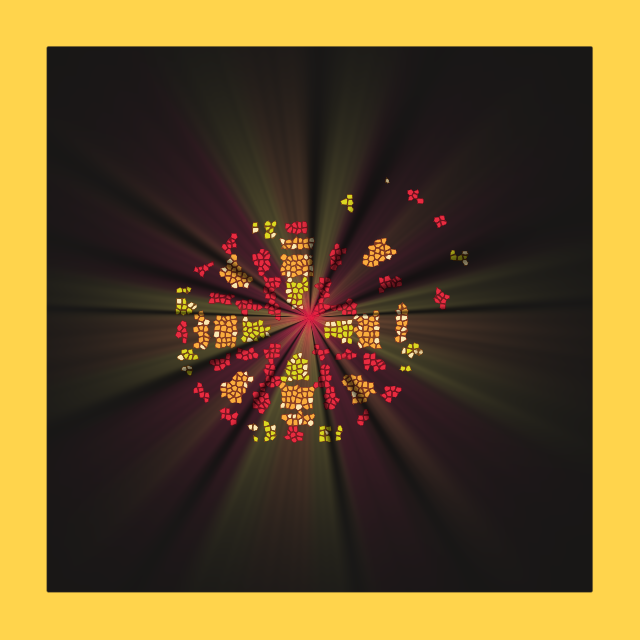
A WebGL 2 fragment shader for this background:

```glsl
#version 300 es
precision highp float;
// A shattered mosaic rose window glowing in a dark square with a yellow frame.
// Panes are mirrored eight ways, blown outward on one side and filled with
// Voronoi glass; coloured light shafts and thin shadows radiate from a core.

uniform vec2 u_resolution;
out vec4 outColor;

const float PI = 3.14159265;
const vec3 FRAME = vec3(1.0, 0.83, 0.30);
const vec3 NIGHT = vec3(0.092, 0.088, 0.086);
const vec3 RED = vec3(0.91, 0.17, 0.25);
const vec3 ORANGE = vec3(0.98, 0.68, 0.24);
const vec3 YELLOW = vec3(0.86, 0.85, 0.13);
const vec3 PALE = vec3(0.98, 0.91, 0.70);
const vec3 RAY_RED = vec3(0.25, 0.035, 0.10);
const vec3 RAY_BROWN = vec3(0.39, 0.23, 0.13);
const vec3 RAY_OLIVE = vec3(0.34, 0.31, 0.13);
const vec2 WINDOW = vec2(0.4635, 0.483);  // centre of the rose
const vec2 SOURCE = vec2(0.484, 0.504);   // centre of the light
const float RADIUS = 0.172;
const float STRETCH = 1.09;               // widening of the rose
const float CELL = 0.0086;                // size of a glass chip
const float RAY_REACH = 0.28;
const vec2 BLAST = vec2(0.72, 0.69);      // direction of the shards
const vec2 BLAST_WEIGHT = vec2(0.76, 0.62);

// One eighth of the rose: centre along and across an arm, half sizes
const int PANES = 11;
const vec4 SHAPE[PANES] = vec4[](
  vec4(0.335, 0.0, 0.13, 0.085), vec4(0.595, 0.0, 0.105, 0.15),
  vec4(0.79, 0.0, 0.05, 0.16), vec4(0.945, 0.0, 0.05, 0.09),
  vec4(0.92, 0.22, 0.08, 0.055), vec4(0.92, 0.36, 0.06, 0.025),
  vec4(0.505, 0.495, 0.145, 0.085), vec4(0.40, 0.22, 0.10, 0.055),
  vec4(0.63, 0.29, 0.10, 0.06), vec4(0.78, 0.56, 0.045, 0.08),
  vec4(0.19, 0.18, 0.09, 0.04));
// Glass kind (0 red, 1 orange, 2 yellow), turn, taper
const vec3 STYLE[PANES] = vec3[](
  vec3(2, 0, 0.35), vec3(1, 0, 0.12), vec3(1, 0, 0), vec3(0, 0, 0),
  vec3(2, 0, 0), vec3(2, 0, 0), vec3(1, 0.78, 0.2), vec3(0, 0, 0.2),
  vec3(0, 0.2, 0), vec3(0, 0.65, 0), vec3(0, 0.78, 0.2));
// Shadow spokes: angle and half width in degrees
const int SPOKES = 11;
const vec2 SPOKE[SPOKES] = vec2[](
  vec2(88, 3.5), vec2(64, 4), vec2(21, 4), vec2(3, 1.3), vec2(-58, 3),
  vec2(-80, 2), vec2(-156, 3), vec2(-123, 2), vec2(163, 3),
  vec2(147, 3), vec2(178, 1));

vec2 hash2(vec2 p) {
  p = vec2(dot(p, vec2(127.1, 311.7)), dot(p, vec2(269.5, 183.3)));
  return fract(sin(p) * 43758.5453);
}

float gradientNoise(vec2 p) {
  vec2 i = floor(p), f = fract(p), w = f * f * (3.0 - 2.0 * f), e = vec2(1, 0);
  float a = dot(hash2(i) - 0.5, f);
  float b = dot(hash2(i + e) - 0.5, f - e);
  float c = dot(hash2(i + e.yx) - 0.5, f - e.yx);
  float d = dot(hash2(i + 1.0) - 0.5, f - 1.0);
  return 2.0 * mix(mix(a, b, w.x), mix(c, d, w.x), w.y);
}

float boxDistance(vec2 p, vec2 halfSize) {
  vec2 d = abs(p) - halfSize;
  return length(max(d, 0.0)) + min(max(d.x, d.y), 0.0);
}

// Nearest pane to p: signed distance and glass kind
vec2 findPane(vec2 p) {
  vec2 best = vec2(9.0, 0.0);
  for (int i = 0; i < PANES; i++) {
    float c = cos(STYLE[i].y), s = sin(STYLE[i].y);
    for (int k = 0; k < 8; k++) {
      vec2 side = vec2((k & 1) * 2 - 1, (k & 2) - 1);
      vec2 centre = (k < 4 ? SHAPE[i].xy : SHAPE[i].yx) * side;
      centre.x *= STRETCH;
      float push = clamp(2.2 * (dot(centre, BLAST_WEIGHT) - 0.6), 0.0, 0.64);
      vec2 q = (p - centre - BLAST * push) * side;
      if (k >= 4) q = q.yx;
      q = mat2(c, -s, s, c) * q;
      vec2 halfSize = SHAPE[i].zw * (1.0 - 0.2 * push);
      halfSize.y += STYLE[i].z * clamp(q.x, -halfSize.x, halfSize.x);
      float d = boxDistance(q, halfSize);
      if (d < best.x) best = vec2(d, STYLE[i].x);
    }
  }
  return best;
}

// Nearest chip: its site in xy, gap to the next chip in z
vec3 glassChip(vec2 p) {
  vec2 cell = floor(p), site = p;
  float near = 9.0, next = 9.0;
  for (int k = 0; k < 9; k++) {
    vec2 id = cell + vec2(k % 3 - 1, k / 3 - 1);
    vec2 s = id + 0.5 + 0.7 * (hash2(id) - 0.5);
    float d = length(p - s);
    next = min(next, max(d, near));
    if (d < near) { near = d; site = s; }
  }
  return vec3(site, next - near);
}

void main() {
  float shortSide = min(u_resolution.x, u_resolution.y), px = 1.0 / shortSide;
  vec2 uv = (gl_FragCoord.xy - 0.5 * u_resolution) * px + 0.5;
  vec2 v = uv - SOURCE;
  float r = length(v);
  vec2 dir = v / max(r, 1e-5);

  // Light shafts coloured by the part of the rose they cross
  vec2 rim = SOURCE - WINDOW + dir * RADIUS;
  float arm = abs(fract(atan(rim.y, rim.x) / (0.5 * PI) + 0.5) - 0.5) * 90.0;
  arm += 5.0 * gradientNoise(dir * 7.0);
  vec3 ray = mix(RAY_BROWN, RAY_OLIVE, smoothstep(5.0, 12.0, arm));
  ray = mix(ray, RAY_RED, smoothstep(17.0, 25.0, arm));
  ray = mix(ray, RAY_BROWN, 0.65 * smoothstep(36.0, 43.0, arm));
  float streak = 0.85 + 0.5 * gradientNoise(dir * 9.0 + 3.0) + 0.35 * gradientNoise(dir * 27.0);
  streak *= 1.0 - 0.3 * max(dot(dir, BLAST), 0.0);
  float shade = 1.0, degreesAt = degrees(atan(v.y, v.x));
  for (int i = 0; i < SPOKES; i++) {
    float off = abs(mod(degreesAt - SPOKE[i].x + 180.0, 360.0) - 180.0) / SPOKE[i].y;
    shade *= 1.0 - 0.85 * exp(-off * off);
  }
  vec3 color = NIGHT * mix(0.65, 1.0, max(shade, smoothstep(0.1, 0.4, r)));
  color += ray * streak * shade * exp(-r * r / (RAY_REACH * RAY_REACH));
  color += RED * 0.35 * shade * exp(-r * r / 0.003);

  // Mosaic panes made of whole chips
  vec2 p = (uv - WINDOW) / RADIUS;
  if (length(p) < 2.2) {
    vec3 chip = glassChip(uv / CELL);
    vec2 pane = findPane((chip.xy * CELL - WINDOW) / RADIUS);
    if (pane.x < 0.0) {
      vec3 glass = pane.y < 0.5 ? RED : pane.y < 1.5 ? ORANGE : YELLOW;
      float pale = step(0.7, hash2(floor(chip.xy) + 7.0).x) * step(-0.035, pane.x);
      vec3 lead = mix(color, glass * vec3(0.65, 0.36, 0.5), 0.65);
      glass = mix(glass, PALE, pale * step(0.5, pane.y));
      float body = smoothstep(0.10, 0.22 + px / CELL, chip.z);
      color = mix(lead, glass, body) * mix(0.3, 1.0, shade);
    }
  }
  color = mix(color, vec3(0.90, 0.10, 0.26), 0.85 * exp(-r * r / 0.0003));

  // Frame with a slightly rounded opening
  float opening = boxDistance(uv - vec2(0.4995, 0.501), vec2(0.4235)) - 0.003;
  color = mix(color, FRAME, smoothstep(-px, px, opening));
  outColor = vec4(color, 1.0);
}
```
